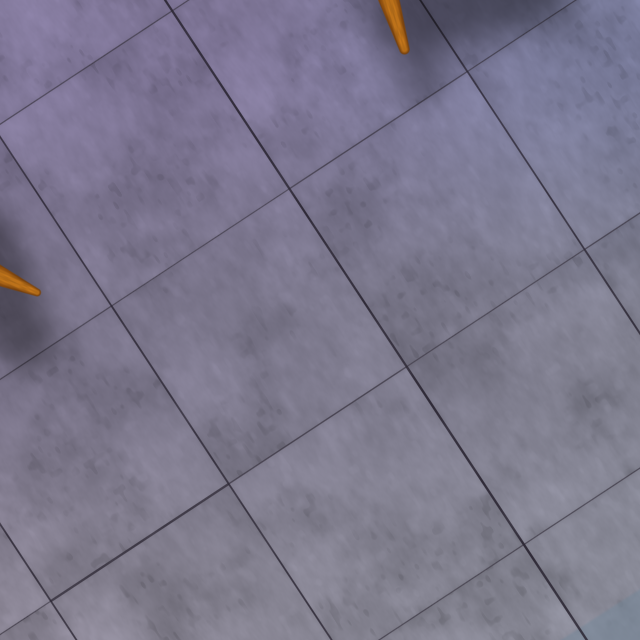
Give the GLSL for this texture, as a WebGL 2 fragment shader.

```glsl
#version 300 es
precision highp float;
// Tilted square concrete floor tiles with thin dark joints, violet light and two wooden chair legs.
uniform vec2 u_resolution;
out vec4 outColor;

float hash(vec2 p) {
  return fract(sin(dot(p, vec2(127.1, 311.7))) * 43758.5453);
}

float noise(vec2 p) {
  vec2 i = floor(p), f = fract(p);
  f = f * f * (3.0 - 2.0 * f);
  return mix(mix(hash(i), hash(i + vec2(1, 0)), f.x),
             mix(hash(i + vec2(0, 1)), hash(i + vec2(1, 1)), f.x), f.y);
}

float fbm(vec2 p) {
  float sum = 0.0, amp = 0.5;
  for (int i = 0; i < 5; i++) {
    sum += amp * noise(p);
    p = mat2(1.6, 1.2, -1.2, 1.6) * p + 7.3;
    amp *= 0.5;
  }
  return sum;
}

// x: distance to segment ab, y: position along it from 0 to 1
vec2 segment(vec2 p, vec2 a, vec2 b) {
  vec2 ab = b - a;
  float t = clamp(dot(p - a, ab) / dot(ab, ab), 0.0, 1.0);
  return vec2(length(p - a - ab * t), t);
}

float softShadow(vec2 p, vec2 a, vec2 b, float reach) {
  return 1.0 - smoothstep(0.1 * reach, reach, segment(p, a, b).x);
}

float joint(float dist, float halfWidth, float pixel) {
  return 1.0 - smoothstep(halfWidth - 0.7 * pixel, halfWidth + 0.7 * pixel, dist);
}

vec3 concrete(vec2 q, vec2 p) {
  vec2 tile = floor(q);
  vec2 s = q + 17.0 * vec2(hash(tile), hash(tile + 5.0));
  float cloud = fbm(s * 2.6);
  float grain = fbm(s * vec2(26.0, 13.0));
  float patches = smoothstep(0.38, 0.7, fbm(s * 3.5 + 40.0));
  float pits = smoothstep(0.64, 0.86, noise(s * vec2(44.0, 22.0))) * patches;
  float scuffs = smoothstep(0.68, 0.9, noise(s * vec2(34.0, 17.0) + 90.0));

  // Coloured light: violet upper left, blue upper right, grey below
  vec3 upper = mix(vec3(0.49, 0.455, 0.585), vec3(0.475, 0.485, 0.61), smoothstep(0.3, 1.0, p.x));
  vec3 middle = mix(vec3(0.47, 0.445, 0.535), vec3(0.495, 0.495, 0.555), p.x);
  vec3 lower = mix(vec3(0.53, 0.51, 0.57), vec3(0.53, 0.535, 0.585), p.x);
  vec3 color = mix(lower, middle, smoothstep(0.0, 0.5, p.y));
  color = mix(color, upper, smoothstep(0.45, 0.95, p.y));

  float tone = 1.0 + 0.22 * (cloud - 0.47) + 0.13 * (grain - 0.48);
  tone += 0.03 * (hash(tile + 2.0) - 0.5) + 0.025 * scuffs;
  tone -= 0.09 * patches + 0.08 * pits - 0.03;
  return color * tone;
}

// Tapered leg laid over the floor, with a lit core and darker rim
vec3 addLeg(vec3 color, vec2 p, vec2 top, vec2 tip, vec2 radii, float pixel) {
  vec2 seg = segment(p, top, tip);
  float radius = mix(radii.x, radii.y, seg.y);
  float streak = noise(vec2(seg.x * 450.0, seg.y * 7.0));
  vec3 wood = mix(vec3(0.73, 0.44, 0.10), vec3(0.50, 0.27, 0.05), smoothstep(0.3, 1.0, seg.x / radius));
  wood *= 0.9 + 0.15 * streak;
  return mix(color, wood, 1.0 - smoothstep(-pixel, pixel, seg.x - radius));
}

void main() {
  float pixel = 1.0 / u_resolution.y;
  vec2 p = gl_FragCoord.xy * pixel;

  // Tile space: one unit per tile, turned about a joint crossing
  vec2 r = p - vec2(0.6354, 0.4271);
  vec2 q = 3.004 * vec2(dot(r, vec2(0.835, 0.5502)), dot(r, vec2(-0.5502, 0.835)));
  vec3 color = concrete(q, p);

  // Pale blue sheen in the lower right corner
  float sheen = smoothstep(-0.003, 0.003, dot(p - vec2(0.9, 0.015), vec2(0.54, -0.84)));
  color = mix(color, vec3(0.46, 0.53, 0.60), 0.55 * sheen);

  // Joints: strong along one direction, finer across, varying per edge
  vec2 line = round(q);
  vec2 dist = abs(q - line) / 3.004;
  float steepVary = hash(vec2(line.x, floor(q.y)));
  float crossVary = hash(vec2(floor(q.x), line.y) + 31.0);
  float bold = line.y == 0.0 && floor(q.x) == -2.0 ? 1.0 : 0.0;
  float main_ = line.x == 0.0 ? 1.0 : 0.0;
  float steep = joint(dist.x, 0.0013 + 0.0004 * main_ + 0.0002 * steepVary, pixel);
  float across = joint(dist.y, 0.0009 + 0.0007 * bold + 0.0002 * crossVary, pixel);
  float wear = 0.85 + 0.15 * noise(q * 14.0);
  float edgeShade = exp(-min(dist.x, dist.y) * 260.0);
  color *= 1.0 - 0.06 * edgeShade;
  color = mix(color, vec3(0.24, 0.22, 0.27), across * wear * (0.72 + 0.2 * bold + 0.1 * crossVary));
  color = mix(color, vec3(0.17, 0.15, 0.20), steep * wear * (0.85 + 0.1 * main_));

  // Shadows under the chairs
  color *= 1.0 - 0.24 * softShadow(p, vec2(0.58, 1.03), vec2(0.655, 0.88), 0.075);
  color *= 1.0 - 0.42 * softShadow(p, vec2(0.69, 0.99), vec2(0.82, 1.03), 0.13);
  color *= 1.0 - 0.36 * softShadow(p, vec2(-0.02, 0.62), vec2(0.03, 0.48), 0.09);

  color = addLeg(color, p, vec2(0.605, 1.01), vec2(0.632, 0.923), vec2(0.017, 0.008), pixel);
  color = addLeg(color, p, vec2(-0.01, 0.573), vec2(0.058, 0.543), vec2(0.017, 0.006), pixel);
  outColor = vec4(color, 1.0);
}
```
